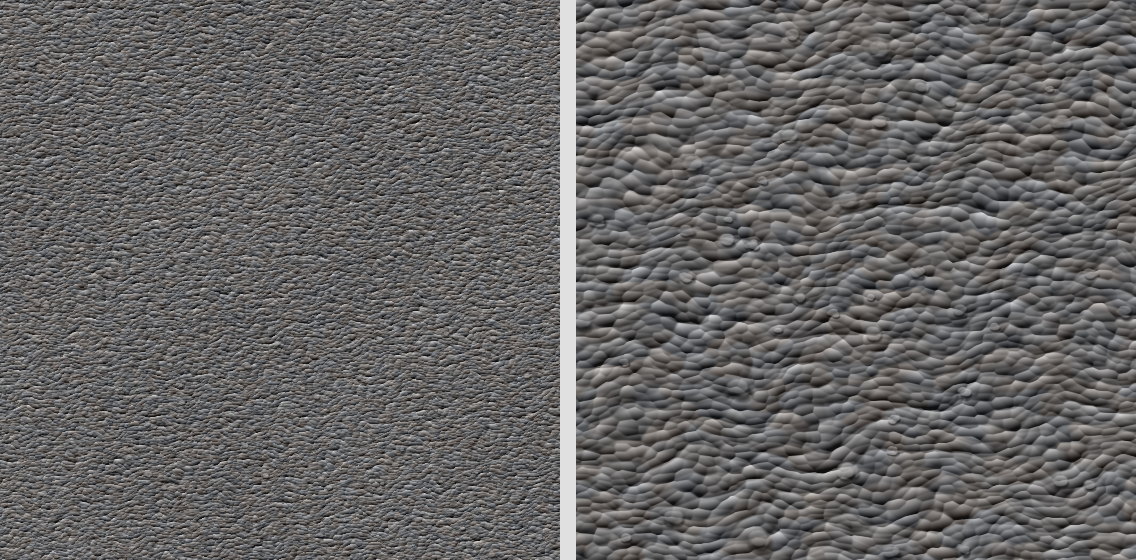
Left: the whole. Right: its middle third, enlarged.
Reproduce this texture procedurally as a Shadertoy shader.

```glsl
// Draws rough dark grey plaster: fine flattened grains and scattered pebbles lit from above.

vec3 hash3(vec2 cell) {
    vec3 h = fract(cell.xyx * vec3(0.1031, 0.1030, 0.0973));
    h += dot(h, h.yxz + 33.33);
    return fract((h.xxy + h.yzz) * h.zyx);
}

// Smooth cellular grains: xy is the offset from the grain centre, z a random tone.
vec3 grains(vec2 p) {
    vec2 base = floor(p);
    vec3 sum = vec3(0.0);
    float total = 0.0;
    for (int y = -1; y <= 1; y++) {
        for (int x = -1; x <= 1; x++) {
            vec2 cell = base + vec2(x, y);
            vec3 rnd = hash3(cell);
            vec2 offset = p - cell - rnd.xy;
            float weight = exp(-12.0 * dot(offset, offset));
            sum += weight * vec3(offset, rnd.z);
            total += weight;
        }
    }
    return sum / total;
}

// Sparse raised pebbles with a shadow below, laid over the grain brightness.
float addPebbles(vec2 p, float ground, vec2 roughness) {
    float relief = ground - 0.385;
    float shade = ground;
    vec2 base = floor(p);
    for (int y = -1; y <= 1; y++) {
        for (int x = -1; x <= 1; x++) {
            vec2 cell = base + vec2(x, y);
            vec3 rnd = hash3(cell + 371.0);
            vec3 form = hash3(cell + 813.0);
            float present = step(rnd.z, 0.24);
            float radius = 0.13 + 0.16 * form.x * form.x;
            vec2 d = (p - cell - rnd.xy) * vec2(1.0, 1.2 + 0.4 * form.y);
            d += 0.09 * roughness;
            float shadow = 1.0 - smoothstep(0.6, 1.2, length(d + vec2(-0.15, 0.55) * radius) / radius);
            float dome = 1.0 - smoothstep(0.7, 1.1, length(d) / radius);
            float lit = 0.45 + 0.08 * form.z + 0.15 * d.y / radius + 0.5 * relief;
            shade *= 1.0 - 0.55 * shadow * present;
            shade = mix(shade, lit, dome * present);
        }
    }
    return shade;
}

void mainImage(out vec4 fragColor, in vec2 fragCoord) {
    vec2 uv = fragCoord / iResolution.y;

    // Gentle waves keep the horizontal grain from lining up
    vec2 p = uv;
    p.y += 0.0022 * sin(53.0 * uv.x + 4.0 * sin(17.0 * uv.y));
    p.y += 0.0012 * sin(121.0 * uv.x - 47.0 * uv.y);
    p.x += 0.0020 * sin(83.0 * uv.y + 3.0 * sin(29.0 * uv.x));

    // Two grain sizes shaded by their slope towards the light
    vec2 light = vec2(-0.25, 0.97);
    vec3 coarse = grains(p * vec2(64.0, 118.0));
    vec3 fine = grains(p * vec2(132.0, 218.0) + 57.3);
    float shade = 0.385 + 0.28 * dot(coarse.xy, light) + 0.33 * dot(fine.xy, light);
    shade += 0.12 * (fine.z - 0.5);
    shade += 0.008 * sin(9.0 * uv.x + 2.0 * sin(7.0 * uv.y));

    shade = addPebbles(uv * 40.0, shade, coarse.xy + 0.5 * fine.xy);

    // Faint warm and cool specks on a nearly neutral grey
    vec3 tint = vec3(0.004, -0.002, -0.002) + vec3(0.03, 0.0, -0.03) * (coarse.z - 0.5);
    fragColor = vec4(clamp(vec3(shade) + tint, 0.06, 0.85), 1.0);
}
```
